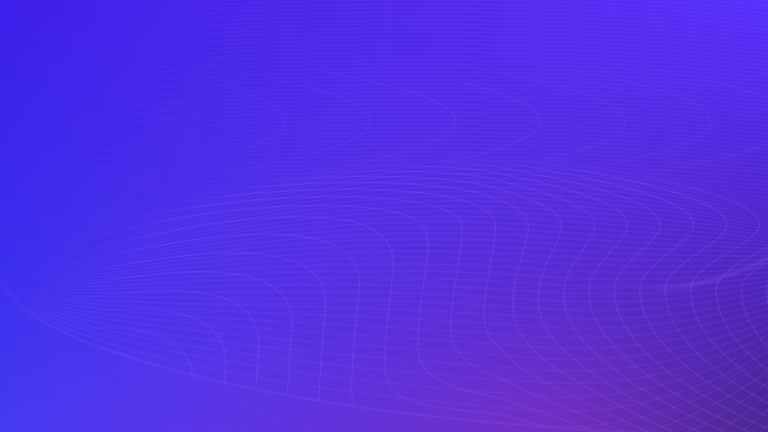
Give the GLSL for this background, as a Shadertoy shader.

```glsl
#define LINE_WIDTH 0.0011
#define COLUMN_SPACING 0.043
#define TIP_SPACING 0.1107
#define UPPER_ROWS 108.0
#define COLUMN_STRENGTH 0.24
#define ROW_STRENGTH 0.15
#define LINE_COLOR vec3(0.56, 0.36, 0.98)
#define GLOW_COLOR vec3(0.07, 0.01, 0.02)

// Smooth curve through three colours at t = 0, 0.5 and 1
vec3 blend3(vec3 a, vec3 b, vec3 c, float t) {
    return a * (1.0 - t) * (1.0 - 2.0 * t) + b * 4.0 * t * (1.0 - t) + c * t * (2.0 * t - 1.0);
}

vec3 backdrop(vec2 p) {
    vec3 low  = blend3(vec3(0.27, 0.23, 0.95), vec3(0.38, 0.19, 0.83), vec3(0.29, 0.15, 0.56), p.x);
    vec3 mid  = blend3(vec3(0.23, 0.17, 0.93), vec3(0.33, 0.18, 0.89), vec3(0.31, 0.15, 0.80), p.x);
    vec3 high = blend3(vec3(0.24, 0.12, 0.92), vec3(0.31, 0.16, 0.93), vec3(0.34, 0.19, 0.99), p.x);
    vec2 d = (p - vec2(0.72, 0.0)) / vec2(0.17, 0.22);
    return blend3(low, mid, high, p.y) + GLOW_COLOR * exp(-dot(d, d));
}

// Thin line at each whole number of the phase, faded where too dense to resolve
float gridLine(float phase) {
    float slope = max(length(vec2(dFdx(phase), dFdy(phase))), 1e-5);
    float dist = abs(fract(phase + 0.5) - 0.5) / slope;
    float halfWidth = LINE_WIDTH * iResolution.y;
    float cover = 1.0 - smoothstep(max(halfWidth - 0.5, 0.0), halfWidth + 0.8, dist);
    return cover * (1.0 - smoothstep(0.25, 0.6, slope));
}

// Columns of the lower sheet: a waist, a crest, then a sweep to the left
float columnPhase(vec2 p) {
    float gap = 0.8 - min(p.x, 0.8);
    float waist = 0.33 - 2.0 * gap * gap;
    float crest = 0.48 - max(0.62 - p.x, 0.0);
    float below = max(waist - p.y, 0.0);
    float above = max(p.y - crest, 0.0);
    float fold = max(p.y - 0.48, 0.0);
    float sway = 0.015 + 0.3 * max(p.x - 0.65, 0.0);
    float x = p.x - sway * (smoothstep(waist, 0.48, p.y) - 1.0);
    x += 2.0 * above * above + 10.0 * fold * fold - 2.5 * below * below;
    return x / COLUMN_SPACING;
}

void mainImage(out vec4 fragColor, in vec2 fragCoord) {
    vec2 p = fragCoord / iResolution.xy;

    // Sheet bounds: front edge and upper fold
    float edge = 0.33 * exp(-2.6 * p.x) - 0.04 + 0.06 * exp(-30.0 * p.x);
    float ridge = 0.625 - 0.7 * (p.x - 0.62) * (p.x - 0.62);
    float lift = max(p.x - 0.7, 0.0);
    float base = edge + 2.0 * lift * lift;
    float depth = (p.y - base) / max(ridge - base, 0.03);

    float inFront = smoothstep(-0.003, 0.003, p.y - edge);
    float upper = smoothstep(-0.02, 0.02, p.y - ridge);
    float lower = inFront * (1.0 - upper);

    // Rows crowd together toward the fold
    float rows = gridLine(11.4 * (exp(1.4 * depth) - 1.0)) * lower;
    float bow = 0.15 * (p.x - 0.55) * (p.x - 0.55);
    rows += 0.75 * gridLine((p.y + bow) * UPPER_ROWS) * upper * smoothstep(-0.1, 0.5, p.x);
    rows += 0.4 * gridLine((edge - p.y) * 90.0) * (1.0 - inFront) * smoothstep(0.0, 0.4, p.x);

    // Columns of the sheet and rounded tips above the fold
    float columns = gridLine(columnPhase(p)) * lower * smoothstep(0.0, 0.3, p.x);
    float tip = p.y - 0.72;
    float tips = gridLine((p.x + 13.0 * tip * tip) / TIP_SPACING - 0.354);
    columns += 0.7 * tips * upper * smoothstep(0.15, 0.5, p.x) * (1.0 - smoothstep(0.05, 0.16, abs(tip)));

    // Front edge and bright crease at the right
    float edgeDist = (p.y - edge) / 0.004;
    float rim = 0.13 * exp(-edgeDist * edgeDist);
    float arc = p.x - 0.85;
    float creaseDist = (p.y - 0.333 - 3.1 * arc * arc) / 0.006;
    float crease = 0.2 * exp(-creaseDist * creaseDist) * smoothstep(0.8, 0.9, p.x);

    float light = ROW_STRENGTH * rows + COLUMN_STRENGTH * columns + rim + crease;
    fragColor = vec4(mix(backdrop(p), LINE_COLOR, clamp(light, 0.0, 0.5)), 1.0);
}
```
